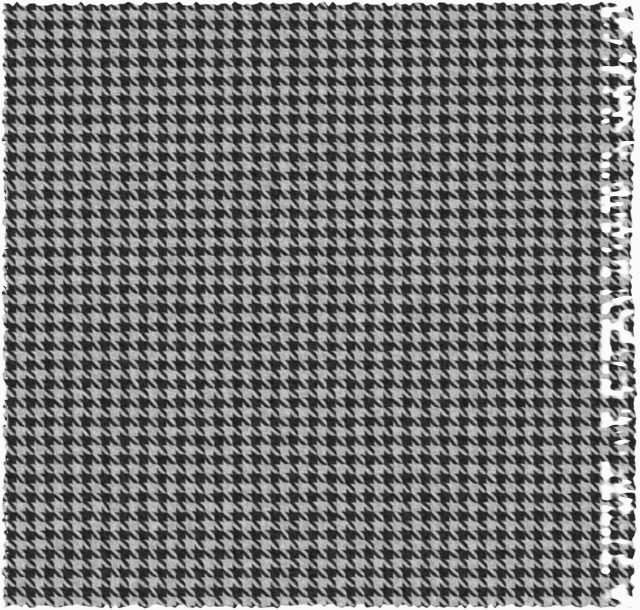
This texture is drawn by a WebGL 1 fragment shader. Its source:

```glsl
precision highp float;
// Woven houndstooth cloth with ragged borders and a loose fringe at the right.
// Light and dark bands of warp and weft are mixed by a diagonal twill; value
// noise adds thread wobble, uneven yarn, fibre grain and frayed edges.

uniform vec2 u_resolution;

const vec2 REPEATS = vec2(34.0, 32.25);     // checks across and up
const vec2 STAR_CENTRE = vec2(0.12, 0.45);  // centre of a light check in its cell
const float THREADS = 8.0;                  // threads per repeat
const float SOFTNESS = 0.075;               // edge blur, in repeats
const float WOBBLE = 0.10;                  // thread wander, in repeats
const float YARN_VARIATION = 0.12;
const float GRAIN_AMOUNT = 0.13;
const float GRAIN_SCALE = 380.0;
const float FRINGE_START = 0.937;           // left side of the loose strip
const float FRINGE_ROWS = 125.0;
const float EDGE_INSET = 0.003;
const float EDGE_FRAY = 0.007;
const vec3 DARK_YARN = vec3(0.16);
const vec3 LIGHT_YARN = vec3(0.71);
const vec3 BACKDROP = vec3(0.98);
const float TAU = 6.28319;

float hash(vec2 p) {
  return fract(sin(dot(p, vec2(127.1, 311.7))) * 43758.5453);
}

float noise(vec2 p) {
  vec2 cell = floor(p);
  vec2 f = fract(p);
  f = f * f * (3.0 - 2.0 * f);
  float low = mix(hash(cell), hash(cell + vec2(1.0, 0.0)), f.x);
  float high = mix(hash(cell + vec2(0.0, 1.0)), hash(cell + 1.0), f.x);
  return mix(low, high, f.y);
}

// 1 in the light half of each repeat, centred on whole numbers
float lightBand(float x, float blur) {
  float away = abs(fract(x + 0.5) - 0.5);
  return 1.0 - smoothstep(0.25 - blur, 0.25 + blur, away);
}

// Coverage of the cloth, with a separate frayed line along each border
float clothMask(vec2 uv, float pixel) {
  vec2 lowFray = vec2(noise(vec2(uv.y * 150.0, 3.0)), noise(vec2(uv.x * 150.0, 17.0)));
  vec2 highFray = vec2(noise(vec2(uv.y * 130.0, 29.0)), noise(vec2(uv.x * 150.0, 41.0)));
  vec2 low = uv - EDGE_INSET - EDGE_FRAY * lowFray;
  vec2 high = 1.0 - uv - EDGE_INSET - EDGE_FRAY * highFray;
  high.x -= 0.008 * noise(vec2(uv.y * 9.0, 53.0));
  float inside = min(min(low.x, low.y), min(high.x, high.y));
  return smoothstep(-pixel, pixel, inside);
}

// Open gaps between loose weft threads, strongest along two columns
float fringeGaps(vec2 uv) {
  float slant = (noise(vec2(uv.y * 14.0, 61.0)) - 0.5) * 0.5;
  float row = (uv.y + slant * (uv.x - FRINGE_START)) * FRINGE_ROWS;
  float strands = noise(vec2(uv.x * 55.0, row));
  float columns = exp(-pow((uv.x - 0.947) / 0.007, 2.0))
                + exp(-pow((uv.x - 0.973) / 0.008, 2.0));
  float open = smoothstep(0.48, 0.72, strands + 0.22 * columns - 0.10);
  return open * smoothstep(FRINGE_START - 0.004, FRINGE_START + 0.006, uv.x);
}

void main() {
  vec2 uv = gl_FragCoord.xy / u_resolution;
  float pixel = 1.0 / min(u_resolution.x, u_resolution.y);
  float blur = max(SOFTNESS, 0.6 * pixel * REPEATS.x);

  // Checks, gently displaced
  vec2 p = uv * REPEATS - STAR_CENTRE;
  vec2 wander = vec2(noise(p * 1.7), noise(p * 1.7 + 37.0)) - 0.5;
  p += WOBBLE * wander;

  // Twill: diagonal stripes choose which thread set lies on top
  float warp = lightBand(p.x, blur);
  float weft = lightBand(p.y, blur);
  float warpOnTop = lightBand(2.0 * (p.x + p.y) - 0.25, min(2.6 * blur, 0.24));
  float lightness = mix(weft, warp, warpOnTop);

  // Uneven yarn along each thread, and fine fibre grain
  float warpYarn = noise(p * vec2(THREADS, 3.0));
  float weftYarn = noise(p * vec2(3.0, THREADS) + 71.0);
  float yarn = mix(weftYarn, warpYarn, warpOnTop) - 0.5;
  float grain = noise(uv * GRAIN_SCALE) - 0.5;
  vec3 cloth = mix(DARK_YARN, LIGHT_YARN, lightness);
  cloth += (YARN_VARIATION * yarn + GRAIN_AMOUNT * grain) * mix(0.65, 1.0, lightness);

  // Fraying
  float cover = clothMask(uv, pixel) * (1.0 - fringeGaps(uv));
  float pinholes = smoothstep(0.70, 0.85, noise(uv * vec2(170.0, 150.0) + 11.0));
  cover *= 1.0 - pinholes * (1.0 - smoothstep(0.008, 0.016, uv.x));
  gl_FragColor = vec4(mix(BACKDROP, cloth, cover), 1.0);
}
```
